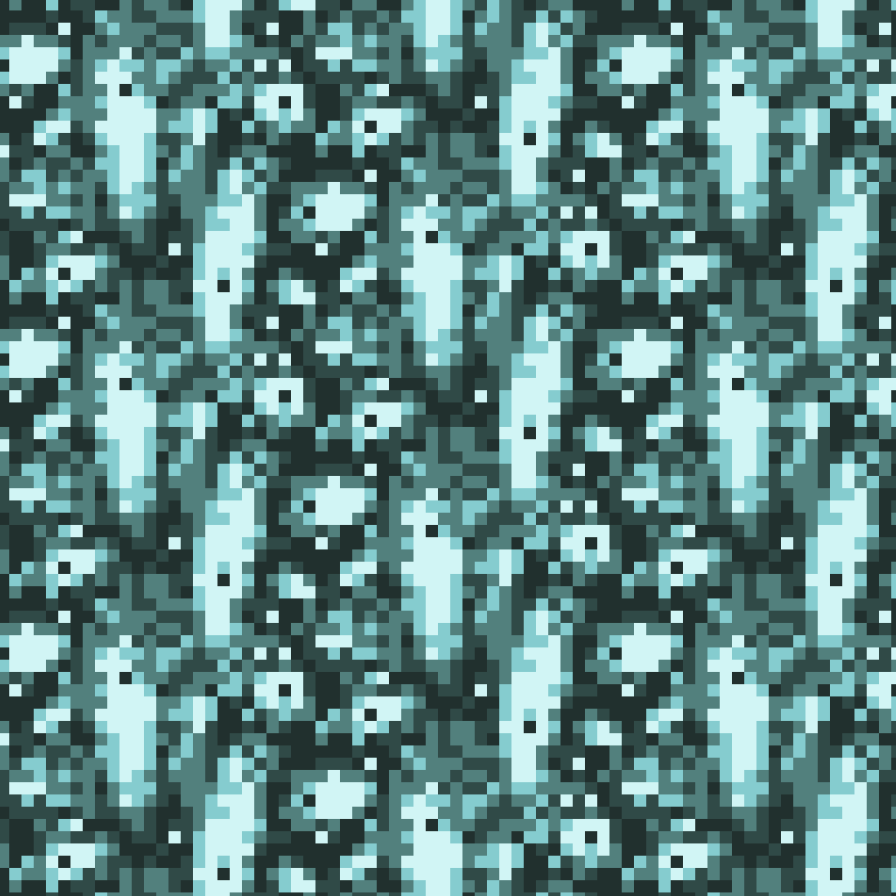
Give the GLSL for this pattern, as a three.js fragment shader.

```glsl
varying vec2 vUv;

const float CELL = 7.0 / 512.0;          // side of one square, in canvas units
const vec2 TILE = vec2(25.0, 24.0);      // squares in one repeat
const float DROP = 12.0;                 // each column of repeats drops by half
const vec2 ORIGIN = vec2(0.106, 0.961);  // upper left corner of a repeat

const vec3 DEEP = vec3(0.13, 0.19, 0.18);
const vec3 SHADE = vec3(0.19, 0.29, 0.28);
const vec3 MOSS = vec3(0.32, 0.50, 0.49);
const vec3 AQUA = vec3(0.52, 0.80, 0.81);
const vec3 FROST = vec3(0.82, 0.96, 0.96);

float hash(vec2 p) {
  vec3 q = fract(p.xyx * 0.1031);
  q += dot(q, q.yzx + 33.33);
  return fract((q.x + q.y) * q.z);
}

// Reduces a position to one repeat of the half-drop lattice
vec2 fold(vec2 p) {
  float column = floor(p.x / TILE.x);
  return vec2(p.x - column * TILE.x, mod(p.y + column * DROP, TILE.y));
}

// Soft slanted oval, wrapped to its nearest copy on the lattice
float blot(vec2 p, vec2 centre, vec2 radius, float slant) {
  vec2 d = fold(p - centre + 0.5 * TILE) - 0.5 * TILE;
  d.x -= slant * d.y;
  d /= radius;
  float r2 = dot(d, d);
  return exp(-r2 * r2);
}

// Broad light and dark areas of the repeat
float shading(vec2 p) {
  // Long streaks
  float light = blot(p, vec2(2.4, -7.5), vec2(2.6, 8.5), -0.13);
  light = max(light, blot(p, vec2(11.0, 6.5), vec2(2.6, 8.0), 0.2));

  // Compact clusters
  light = max(light, blot(p, vec2(15.0, -5.5), vec2(2.4, 2.1), -0.2));
  light = max(light, blot(p, vec2(22.7, -7.3), vec2(2.8, 2.0), 0.3));
  light = max(light, blot(p, vec2(19.2, -14.3), vec2(3.3, 2.2), 0.5));
  light = max(light, blot(p, vec2(21.7, -19.5), vec2(1.7, 1.6), 0.6));
  light = max(light, blot(p, vec2(16.5, -21.0), vec2(1.5, 1.4), -0.5));
  light = max(light, blot(p, vec2(8.7, -7.0), vec2(1.1, 1.9), 0.0));

  // Muted areas between them
  float muted = blot(p, vec2(6.5, -6.0), vec2(2.8, 11.0), -0.2);
  muted = max(muted, blot(p, vec2(10.8, -3.2), vec2(2.6, 3.0), 0.0));
  muted = max(muted, 1.2 * blot(p, vec2(21.0, -0.5), vec2(4.2, 3.0), 0.0));
  return max(light, 0.45 * muted);
}

vec3 palette(float tone) {
  vec3 colour = mix(DEEP, SHADE, step(0.12, tone));
  colour = mix(colour, MOSS, step(0.32, tone));
  colour = mix(colour, AQUA, step(0.58, tone));
  return mix(colour, FROST, step(0.80, tone));
}

// Flat colour of one square
vec3 square(vec2 id) {
  vec2 cell = floor(fold(id + 0.5));
  float tone = 0.06 + shading(cell + 0.5);

  // Grain of single squares and of pairs
  tone += 0.48 * (hash(cell + 3.0) - 0.5);
  tone += 0.30 * (hash(floor(cell * 0.5) + 71.0) - 0.5);

  // Rare squares of opposite tone
  float flip = step(0.94, hash(cell + 137.0));
  return palette(mix(tone, 0.85 - tone, flip));
}

void main() {
  vec2 grid = (vUv - ORIGIN) / CELL;

  // Blend neighbouring squares across one pixel at their borders
  vec2 corner = floor(grid - 0.5);
  vec2 blend = clamp((grid - corner - 1.0) / fwidth(grid) + 0.5, 0.0, 1.0);
  vec3 colour = vec3(0.0);
  for (int j = 0; j < 2; j++) {
    for (int i = 0; i < 2; i++) {
      vec2 side = vec2(float(i), float(j));
      vec2 weight = mix(1.0 - blend, blend, side);
      colour += weight.x * weight.y * square(corner + side);
    }
  }
  gl_FragColor = vec4(colour, 1.0);
}
```
